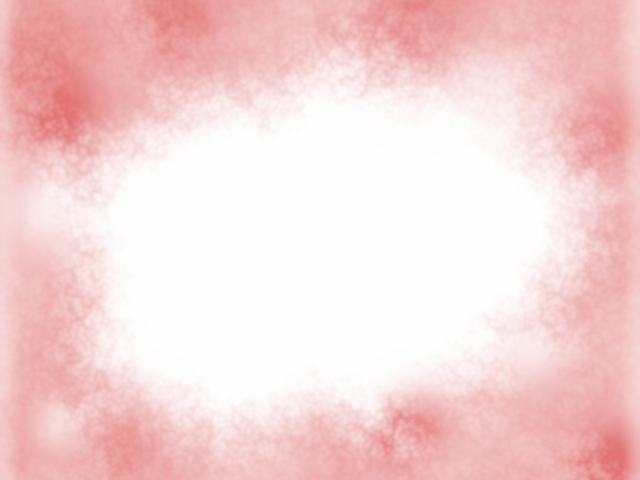
This background is drawn by a Shadertoy shader. Its source:

```glsl
#define PAPER vec3(0.998, 0.995, 0.995)
#define INK vec3(0.885, 0.455, 0.455)
#define CENTER vec2(0.667, 0.479)
#define OPENING 0.40
#define STRETCH 0.08
#define WASH 0.43
#define FADE 0.17
#define ROUGHNESS 0.10
#define GRAIN 0.55
#define BLOTCH 0.10
#define BLOOMS 12

// Pigment pools (positive strength) and lifted pockets (negative):
// center, radius, strength
const vec4 blooms[BLOOMS] = vec4[BLOOMS](
    vec4(0.12, 0.92, 0.14, 0.23), vec4(0.17, 0.775, 0.08, 0.32),
    vec4(0.37, 1.00, 0.09, 0.27), vec4(0.90, 1.01, 0.14, 0.26),
    vec4(1.28, 0.76, 0.09, 0.25), vec4(1.30, 0.06, 0.075, 0.52),
    vec4(0.88, 0.14, 0.065, 0.36), vec4(0.28, 0.10, 0.09, 0.20),
    vec4(0.12, 0.58, 0.085, -0.75), vec4(1.14, 0.29, 0.07, -0.65),
    vec4(0.14, 0.13, 0.05, -0.55), vec4(1.06, 0.81, 0.13, -0.55));

vec2 hash2(vec2 cell) {
    vec2 q = vec2(dot(cell, vec2(127.1, 311.7)), dot(cell, vec2(269.5, 183.3)));
    return fract(sin(q) * 43758.55);
}

// Cellular noise with a soft minimum, so cells blend like wet pigment
float softCells(vec2 p) {
    vec2 cell = floor(p), local = fract(p);
    float sum = 0.0;
    for (int y = -1; y <= 1; y++)
    for (int x = -1; x <= 1; x++) {
        vec2 offset = vec2(x, y);
        vec2 d = offset + hash2(cell + offset) - local;
        sum += exp(-5.0 * dot(d, d));
    }
    return clamp(0.5 - 0.35 * log(sum + 0.001), 0.0, 1.0);
}

// Three rotated layers, from cloudy to grainy, centered near zero
float pigmentNoise(vec2 p) {
    const mat2 turn = mat2(0.8, 0.6, -0.6, 0.8);
    float total = 0.0, weight = 0.36;
    p *= 15.0;
    for (int i = 0; i < 3; i++) {
        total += weight * (softCells(p) - 0.38);
        p = turn * p * 2.4 + 7.3;
        weight *= 0.9;
    }
    return total;
}

// Broad uneven density
float layeredSines(vec2 p) {
    return 0.5 * sin(9.0 * p.x + 2.5 * sin(5.0 * p.y)) * sin(13.0 * p.y + 1.0)
         + 0.5 * sin(17.0 * p.x - 8.0 * p.y + 1.7);
}

// Distance outside the irregular oval opening
float outsideOpening(vec2 p) {
    vec2 d = p - CENTER;
    float angle = atan(d.y, d.x);
    float radius = OPENING + STRETCH * cos(2.0 * angle - 0.35)
                 + 0.02 * cos(5.0 * angle - 1.0)
                 + 0.012 * sin(9.0 * angle + 0.6);
    return length(d) - radius;
}

void mainImage(out vec4 fragColor, in vec2 fragCoord) {
    vec2 p = fragCoord / iResolution.xy * vec2(4.0 / 3.0, 1.0);
    float noise = pigmentNoise(p);

    // Feathered border wash
    float field = outsideOpening(p) + ROUGHNESS * noise;
    float density = WASH * smoothstep(-0.03, FADE, field);
    density *= 1.0 + 2.0 * BLOTCH * layeredSines(p);

    // Pools and pockets, with ragged outlines
    vec2 ragged = p + 0.05 * noise;
    for (int i = 0; i < BLOOMS; i++) {
        vec4 bloom = blooms[i];
        vec2 d = (ragged - bloom.xy) / bloom.z;
        float spread = exp(-dot(d, d));
        density *= 1.0 + min(bloom.w, 0.0) * spread;
        density += max(bloom.w, 0.0) * spread;
    }

    // Paler side margins and paper grain
    float margin = min(p.x, 4.0 / 3.0 - p.x);
    density *= mix(0.68, 1.0, smoothstep(0.0, 0.05, margin));
    density *= 1.0 + GRAIN * noise;

    fragColor = vec4(mix(PAPER, INK, clamp(density, 0.0, 1.0)), 1.0);
}
```
